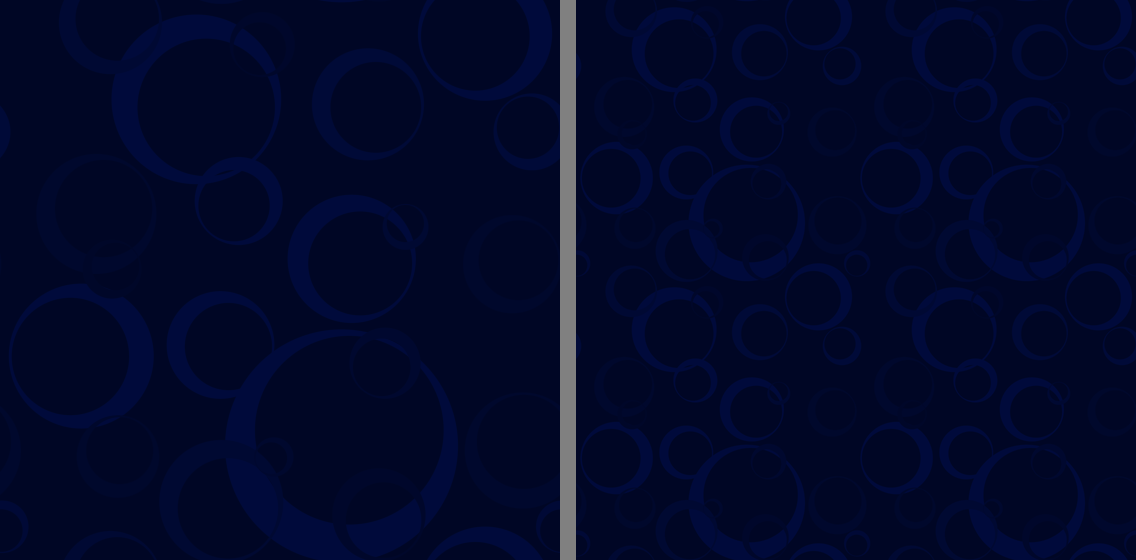
Left, the tile; right, the same tile 2 across and 2 down.
A Shadertoy shader for this pattern:

```glsl
// Seamless tile of scattered crescent-like navy rings on a midnight blue ground.

// Three random values in 0..1 from one number, without sine.
vec3 hash31(float n) {
    vec3 p = fract(n * vec3(0.1031, 0.1030, 0.0973));
    p += dot(p, p.yzx + 33.33);
    return fract((p.xxy + p.yzz) * p.zyx);
}

// Signed distance to a disc with an off-centre round hole.
float eccentricRing(vec2 p, float radius, vec2 thinSide) {
    float outer = length(p) - radius;
    float hole = length(p - thinSide * 0.15 * radius) - 0.81 * radius;
    return max(outer, -hole);
}

void mainImage(out vec4 fragColor, in vec2 fragCoord) {
    const float RINGS = 22.0;
    const vec3 midnight = vec3(0.0, 0.025, 0.145);
    const vec3 navy = vec3(0.0, 0.04, 0.23);

    vec2 uv = fragCoord / iResolution.xy;
    float pixel = 1.0 / min(iResolution.x, iResolution.y);
    vec3 color = midnight;

    // Paint from the largest ring to the smallest, each one opaque.
    for (float i = 0.0; i < RINGS; i++) {
        vec3 rnd = hash31(i + 7.0);
        vec3 rnd2 = hash31(i + 61.0);

        // Evenly spread centres with some jitter, wrapped around the tile.
        vec2 center = vec2(0.63, 0.23) + i * vec2(0.7549, 0.5698);
        center += (rnd.xy - 0.5) * 0.07;
        vec2 p = fract(uv - center + 0.5) - 0.5;

        // One big ring, then a slow fall-off in size.
        float rank = i / (RINGS - 1.0);
        float radius = 0.12 - 0.085 * pow(rank, 1.5) + 0.088 * exp(-i);

        float angle = 6.2832 * rnd.z;
        float d = eccentricRing(p, radius, vec2(cos(angle), sin(angle)));

        // Large rings are bright, the others range from faint to bright.
        float shade = i < 5.0 ? 1.0 : mix(0.12, 1.0, min(rnd2.x * 1.2, 1.0));
        float coverage = smoothstep(0.75, -0.75, d / pixel);
        color = mix(color, mix(midnight, navy, shade), coverage);
    }

    fragColor = vec4(color, 1.0);
}
```
